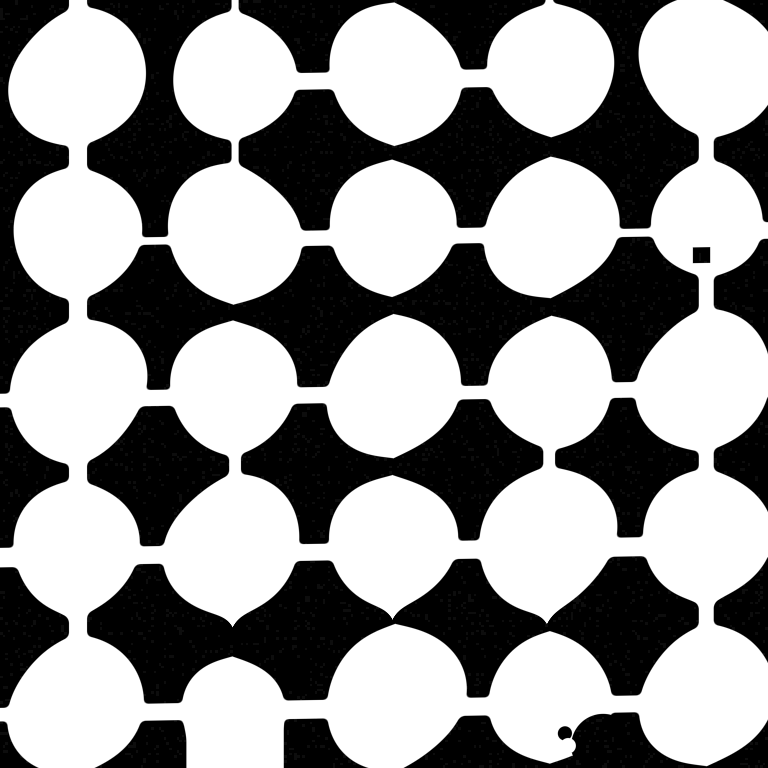
Write a WebGL 2 fragment shader that draws this pattern.

```glsl
#version 300 es
precision highp float;
// A five by five lattice of irregular white beads on black, joined by thin links.
// Each bead is a circle warped by angular harmonics; a loop over neighbouring
// cells blends beads and links, then a few worn places are carved out.
#define PITCH 0.2045
#define ORIGIN vec2(0.1016, 0.0781)
#define ROW_SLOPE 0.017
#define SMALL_RADIUS 0.395
#define LARGE_RADIUS 0.430
#define LINK_HALF_WIDTH 0.050
#define BLEND 0.03
#define TIP_HEIGHT 0.035
#define GRAIN_CELLS 300.0
#define GRAIN_SHARE 0.075
#define GRAIN_LEVEL 0.05

uniform vec2 u_resolution;
out vec4 outColor;

float hash(vec2 p) {
    vec3 q = fract(p.xyx * vec3(0.1031, 0.1030, 0.0973) + 0.37);
    q += dot(q, q.yzx + 33.33);
    return fract((q.x + q.y) * q.z);
}

float smoothUnion(float a, float b) {
    float h = max(BLEND - abs(a - b), 0.0) / BLEND;
    return min(a, b) - h * h * BLEND * 0.25;
}

float box(vec2 p, vec2 halfSize) {
    vec2 d = abs(p) - halfSize;
    return length(max(d, 0.0)) + min(max(d.x, d.y), 0.0);
}

bool isCell(vec2 cell, float column, float row) {
    return cell == vec2(column, row);
}

// Warped bead: checkerboard of sizes, diagonal lean on the large ones.
float bead(vec2 p, vec2 cell) {
    float seed = hash(cell + 7.0);
    float large = 1.0 - mod(cell.x + cell.y, 2.0);
    float radius = mix(SMALL_RADIUS, LARGE_RADIUS, large) + 0.02 * (seed - 0.5);
    vec2 q = p - vec2(0.04 * (hash(cell + 19.0) - 0.5), 0.035 + 0.03 * seed);
    if (isCell(cell, 4.0, 3.0)) { radius = 0.35; q.y -= 0.03; }
    if (isCell(cell, 1.0, 0.0)) { radius = 0.32; q.y += 0.06; }

    float lean = cell.y > 2.5 && mod(cell.x, 3.0) > 0.5 ? -1.0 : 1.0;
    float angle = atan(q.y, q.x);
    float warp = 0.065 * large * lean * sin(2.0 * angle);
    warp += 0.03 * (hash(cell + 31.0) - 0.3) * cos(2.0 * angle);
    warp += 0.025 * cos(3.0 * angle + 6.28 * seed);
    float tip = TIP_HEIGHT * exp(-9.0 * abs(q.x));
    // The second row ends in narrow nibs.
    if (cell.y == 1.0 && q.y < 0.0) tip += 0.06 * exp(-25.0 * abs(q.x));
    return 0.92 * (length(q) - radius * (1.0 + warp) - tip);
}

// Half width of the link to the next column, zero where there is none.
float rightLink(vec2 cell) {
    bool missing = (cell.y > 3.5 && mod(cell.x, 3.0) < 0.5) || (cell.x < 0.0 && cell.y > 2.5);
    float width = LINK_HALF_WIDTH * mix(0.85, 1.25, hash(cell + 43.0));
    if (cell.y == 3.0 && mod(cell.x, 3.0) < 0.5) width *= 0.5;
    return missing ? 0.0 : width;
}

// Half width of the link to the next row: full at the sides, none in the middle.
float upLink(vec2 cell) {
    float side = abs(cell.x - 2.0);
    if (cell.y < 0.0) return cell.x == 1.0 ? 0.31 : 0.0;
    if (side > 1.5) return LINK_HALF_WIDTH * (cell.x < 1.0 ? 1.15 : 0.95);
    bool linked = cell.y == 1.0 || cell.y == 4.0 || isCell(cell, 1.0, 3.0);
    return side > 0.5 && linked ? LINK_HALF_WIDTH * (cell.y == 1.0 ? 0.75 : 0.45) : 0.0;
}

void main() {
    vec2 uv = gl_FragCoord.xy / u_resolution;
    vec2 p = (uv - ORIGIN) / PITCH;
    p.y -= ROW_SLOPE * (p.x - 2.0);
    vec2 home = floor(p + 0.5);

    float shape = 1.0;
    for (int y = -1; y <= 1; y++) {
        for (int x = -1; x <= 1; x++) {
            vec2 cell = home + vec2(x, y);
            vec2 q = p - cell;
            if (cell.y >= 0.0) shape = smoothUnion(shape, bead(q, cell));
            float across = rightLink(cell);
            float up = upLink(cell);
            if (across > 0.0) shape = smoothUnion(shape, box(q - vec2(0.5, 0.0), vec2(0.5, across)));
            if (up > 0.0) shape = smoothUnion(shape, box(q - vec2(0.0, 0.5), vec2(up, 0.5)));
        }
    }

    // Worn places: a broken link at the right, a bite and hook at the bottom.
    shape = max(shape, -box(p - vec2(3.97, 2.85), vec2(0.055, 0.05)));
    vec2 bite = p - vec2(3.0, 0.0);
    shape = max(shape, 0.20 - length(bite - vec2(0.34, -0.26)));
    shape = max(shape, 0.045 - length(bite - vec2(0.10, -0.18)));
    shape = min(shape, length(bite - vec2(0.12, -0.26)) - 0.05);

    float pixel = 1.0 / (PITCH * min(u_resolution.x, u_resolution.y));
    float ink = 1.0 - smoothstep(-0.7 * pixel, 0.7 * pixel, shape);
    float grain = GRAIN_LEVEL * step(1.0 - GRAIN_SHARE, hash(floor(uv * GRAIN_CELLS)));
    outColor = vec4(vec3(mix(grain, 1.0, ink)), 1.0);
}
```
